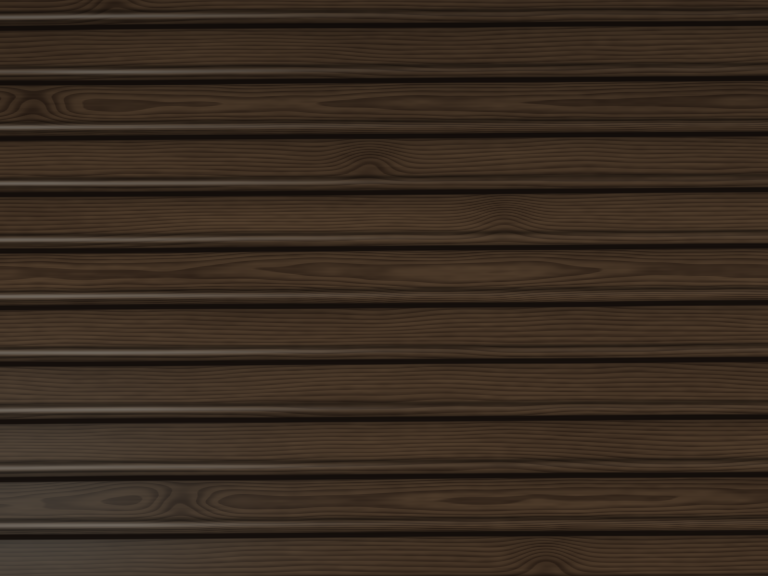
Give the GLSL for this texture, as a Shadertoy shader.

```glsl
// Dark stained wooden cladding: stacked horizontal boards with a beaded lower
// edge and a deep seam. Grain is drawn as contour lines of a warped height
// field; a soft window sheen from the left lights the beads and lower boards.

#define FIRST_SEAM 0.0486     // distance of first seam from the top edge
#define BOARD_PITCH 0.0958    // board height, in canvas heights
#define PITCH_GROWTH 0.0027   // boards widen slightly toward the bottom
#define TILT 0.0065           // rise of the boards toward the right
#define GRAIN_LINES 13.0      // grain lines per plain board
#define GRAIN_DEPTH 0.30      // contrast of the grain lines
#define BEAD_POS 0.80         // bead position, 0 = board top, 1 = board bottom
#define SEAM_WIDTH 0.045      // half width of the seam, in boards
#define KNOT_CHANCE 0.45      // share of boards with a knot

const vec3 WOOD_DARK  = vec3(0.175, 0.125, 0.088);
const vec3 WOOD_LIGHT = vec3(0.285, 0.217, 0.155);
const vec3 SEAM_COLOR = vec3(0.065, 0.045, 0.035);
const vec3 BEAD_SHINE = vec3(0.43, 0.40, 0.365);
const vec3 SHEEN_GRAY = vec3(0.31, 0.31, 0.30);

float hash(vec2 p) {
    vec3 q = fract(vec3(p.xyx) * 0.1031);
    q += dot(q, q.yzx + 33.33);
    return fract((q.x + q.y) * q.z);
}

float noise(vec2 p) {
    vec2 i = floor(p), f = fract(p);
    f = f * f * (3.0 - 2.0 * f);
    return mix(mix(hash(i), hash(i + vec2(1, 0)), f.x),
               mix(hash(i + vec2(0, 1)), hash(i + vec2(1, 1)), f.x), f.y);
}

float band(float x, float halfWidth) {
    return exp(-x * x / (halfWidth * halfWidth));
}

// Straight grain, gently waving along the board.
float plainGrain(float x, float v, float seed) {
    float wave = noise(vec2(x * 2.5 + seed, v * 1.5 + seed)) * 2.6;
    wave += noise(vec2(x * 9.0, v * 4.0 + seed)) * 0.7;
    return v * GRAIN_LINES + wave;
}

// Flat-sawn figure: a valley along the board whose contours close into ovals.
float ovalGrain(float x, float v, float seed) {
    float s = v - 0.40 + 0.12 * (noise(vec2(x * 4.0, seed)) - 0.5);
    float swell = 3.2 * noise(vec2(x * 3.6 + seed, seed * 1.7));
    float ripple = 0.5 * noise(vec2(x * 14.0, v * 7.0 + seed));
    return 30.0 * s * s + swell + ripple;
}

vec3 woodColor(float x, float v, float board) {
    float seed = hash(vec2(board, 7.0)) * 40.0 + board * 5.0;
    bool figured = mod(board - 0.5, 3.5) < 1.0;
    float rings = figured ? ovalGrain(x, v, seed) : plainGrain(x, v, seed);

    // A knot pushes the grain aside and darkens its centre.
    float hasKnot = step(hash(vec2(board, 3.0)), KNOT_CHANCE);
    float knotX = 1.4 * hash(vec2(board, 19.0));
    float knot = hasKnot * band(x - knotX, 0.05) * band(v - 0.42, 0.32);
    rings += 3.5 * knot;

    // Each ring darkens slowly, then ends sharply; thin rings are filtered.
    float phase = fract(rings);
    float blur = fwidth(rings);
    float late = smoothstep(0.15, 0.8, phase)
               * (1.0 - smoothstep(0.94 - min(blur, 0.3), 1.0, phase));
    late = mix(late, 0.42, smoothstep(0.35, 0.9, blur));

    // Fine fibres and broad stain variation.
    float fibre = noise(vec2(x * 16.0 + seed, v * 32.0))
                + noise(vec2(x * 45.0, v * 20.0 + seed)) - 1.0;
    float stain = noise(vec2(x * 3.0 + seed, v * 2.0 + seed)) - 0.5;
    float tone = 0.66 - (late - 0.4) * GRAIN_DEPTH * (figured ? 2.2 : 2.0);
    tone += 0.22 * fibre + 0.28 * stain - 0.35 * knot;
    tone += 0.16 * (hash(vec2(board, 11.0)) - 0.5);
    return mix(WOOD_DARK, WOOD_LIGHT, tone);
}

void mainImage(out vec4 fragColor, in vec2 fragCoord) {
    vec2 p = fragCoord / iResolution.y;
    float depth = 1.0 - p.y;

    // Board number and place across it, counted downward.
    float wobble = 0.0015 * (noise(vec2(p.x * 4.0, floor(depth * 10.0))) - 0.5);
    float row = (depth + TILT * p.x + wobble - FIRST_SEAM) / BOARD_PITCH;
    row -= PITCH_GROWTH * row * row;
    float board = floor(row), v = row - board;
    float pixel = 1.0 / (BOARD_PITCH * iResolution.y);

    vec3 color = woodColor(p.x, v, board);

    // Sheen spreads over the lower left boards.
    float sheen = band(p.x, 0.42) * smoothstep(0.45, 1.0, depth);
    color = mix(color, SHEEN_GRAY, 0.62 * sheen * (1.0 - 0.4 * v));

    // Bead: dark groove lines around a lit ridge that fades to the right.
    float lit = 1.0 - smoothstep(0.05, 0.85, p.x);
    float streak = 0.75 + 0.5 * noise(vec2(p.x * 5.0, board * 3.0));
    float bead = v - BEAD_POS - 0.02 * p.x;
    color *= 1.0 - 0.38 * band(bead + 0.085, 0.025 + pixel);
    color *= 1.0 - 0.32 * smoothstep(0.04, 0.16, bead);
    color = mix(color, BEAD_SHINE, clamp((0.10 + 0.72 * lit) * streak, 0.0, 0.9)
                * band(bead, 0.032 + 0.5 * pixel));
    color *= 1.0 - 0.35 * lit * band(bead - 0.075, 0.02 + 0.5 * pixel);

    // Seam with a soft shadow on the board below it.
    float seamDist = min(v, 1.0 - v);
    color *= 1.0 - 0.30 * exp(-v * 9.0);
    float seam = 1.0 - smoothstep(SEAM_WIDTH - pixel, SEAM_WIDTH + pixel, seamDist);
    color = mix(color, SEAM_COLOR, 0.92 * seam);

    // The top of the wall gets a little less light.
    color *= mix(0.90, 1.04, smoothstep(0.0, 0.5, depth));
    fragColor = vec4(color, 1.0);
}
```
